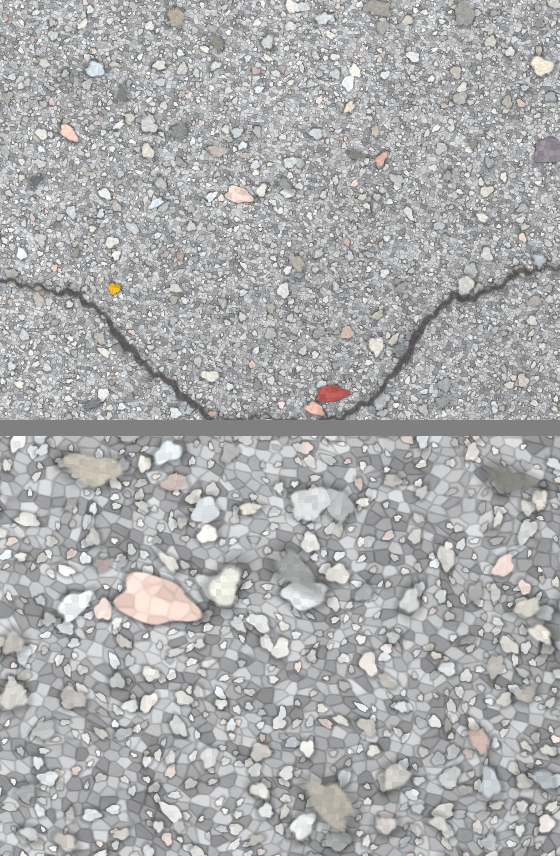
Top: the whole. Bottom: its middle third, enlarged.
Write a Shadertoy shader that draws this texture.

```glsl
vec3 hash3(vec2 p) {
    vec3 q = fract(vec3(p.xyx) * vec3(.1031, .1030, .0973));
    q += dot(q, q.yxz + 33.33);
    return fract((q.xxy + q.yzz) * q.zyx);
}

mat2 turn(float a) {
    return mat2(cos(a), sin(a), -sin(a), cos(a));
}

// Signed distance to a lumpy, angular pebble
float pebble(vec2 q, float radius, float flatness, float phase) {
    q.y *= flatness;
    float a = atan(q.y, q.x);
    float lumps = .13 * sin(3. * a + phase) + .08 * sin(5. * a - 2. * phase);
    return length(q) - radius * (1. + lumps);
}

// Fine cellular grit with dark seams
float grit(vec2 p, float cells) {
    vec2 g = p * cells, id = floor(g);
    float near = 9., next = 9., sum = 0., weight = 0.;
    for (int j = -1; j <= 1; j++)
    for (int i = -1; i <= 1; i++) {
        vec2 c = id + vec2(i, j);
        vec3 h = hash3(c + 211.);
        float d = length(g - c - .1 - .8 * h.xy);
        float w = exp(-16. * d);
        sum += w * h.z;
        weight += w;
        next = min(next, max(near, d));
        near = min(near, d);
    }
    float seam = 1. - smoothstep(0., .28, next - near);
    return .55 + .31 * sum / weight - .12 * seam;
}

// One size class of scattered stones, each with a shaded rim
void stones(inout vec3 color, vec2 p, float cells, float density, float chroma) {
    vec2 g = p * cells, id = floor(g);
    float best = 9.;
    vec3 traits = vec3(0);
    for (int j = -1; j <= 1; j++)
    for (int i = -1; i <= 1; i++) {
        vec2 c = id + vec2(i, j);
        vec3 h = hash3(c + cells * 3.), k = hash3(c + cells + 57.);
        if (h.z > density) continue;
        vec2 q = turn(6.283 * k.y) * (g - c - .2 - .6 * h.xy);
        float d = pebble(q, mix(.2, .46, k.x * k.x), 1.1 + .7 * k.z, 40. * k.x);
        if (d < best) {
            best = d;
            traits = fract(k * 17. + h);
        }
    }
    float soft = max(.05, .7 * cells / iResolution.y);
    float rim = 1. - smoothstep(0., .22, abs(best - .04));
    color *= 1. - .21 * rim;
    float tone = mix(.65, .96, sqrt(traits.x));
    tone -= chroma * .28 * step(.68, traits.y);
    vec3 tint = mix(vec3(.93, 1., 1.05), vec3(1.06, 1., .89), traits.z);
    tint = mix(tint, vec3(1.12, .88, .8), step(.94, traits.z));
    vec3 face = tone * mix(vec3(1), tint, .25 + .7 * chroma);
    face *= .94 + .12 * hash3(floor(p * 190.)).x;
    color = mix(color, face, .92 * (1. - smoothstep(-soft, soft, best)));
}

// A single coloured stone
void accent(inout vec3 color, vec2 q, float radius, float flatness, vec3 tint) {
    float d = pebble(q, radius, flatness, 60. * radius);
    color *= 1. - .35 * (1. - smoothstep(0., .008, abs(d)));
    vec3 face = tint * (.62 + .6 * grit(q + 3., 75.));
    color = mix(color, face, 1. - smoothstep(-.002, .002, d));
}

float crackHeight(float x) {
    float y = .32 - .32 * smoothstep(.1, .55, x);
    y += .3 * smoothstep(.8, 1.12, x) + .07 * smoothstep(1.1, 1.35, x);
    return y + .009 * sin(31. * x + 1.) + .005 * sin(83. * x) + .003 * sin(197. * x + 2.);
}

void mainImage(out vec4 fragColor, in vec2 fragCoord) {
    vec2 p = fragCoord / iResolution.y;
    vec2 warped = p + .0025 * sin(p.yx * 57. + 2. * sin(p * 31.));

    // Cement matrix and broad weathering
    float broad = sin(4. * p.x + 2. * sin(3. * p.y)) * sin(5. * p.y + 1.5 * sin(4. * p.x));
    float blotch = sin(19. * p.x + 3. * sin(11. * p.y)) * sin(23. * p.y + 2. * sin(13. * p.x));
    vec3 color = vec3(grit(turn(.3) * warped * vec2(.85, 1.1), 105.));
    color += .1 * (grit(warped + 5., 48.) - .66);
    color *= vec3(.995, 1., 1.008);

    // Aggregate, from small to large
    stones(color, warped, 83., .6, .1);
    stones(color, warped + 7., 47., .45, .2);
    stones(color, warped + 13., 27., .24, .45);
    stones(color, warped + 19., 15., .1, 1.);

    // Light falls off toward the lower right
    color *= 1.02 + .025 * broad + .025 * blotch + .05 * (p.y - .5) - .04 * (p.x - .67);

    accent(color, p - vec2(.272, .313), .014, 1.1, vec3(.88, .68, .16));
    accent(color, turn(-.1) * (p - vec2(.79, .063)), .037, 1.9, vec3(.7, .36, .34));
    accent(color, turn(.25) * (p - vec2(.568, .536)), .032, 1.7, vec3(.95, .84, .8));
    accent(color, p - vec2(1.31, .64), .04, 1.4, vec3(.57, .54, .57));

    // Ragged crack
    float slope = (crackHeight(p.x + .004) - crackHeight(p.x - .004)) / .008;
    float gap = abs(p.y - crackHeight(p.x)) / sqrt(1. + slope * slope);
    gap += .009 * (grit(warped, 60.) - .66);
    float width = .005 + .0025 * sin(9. * p.x - 1.5) + .0015 * sin(47. * p.x);
    color *= 1. - .18 * (1. - smoothstep(0., .028, gap));
    float opening = 1. - smoothstep(width - .003, width + .004, gap);
    color = mix(color, vec3(.29, .28, .28), .72 * opening);

    fragColor = vec4(clamp(color, 0., 1.), 1.);
}
```
